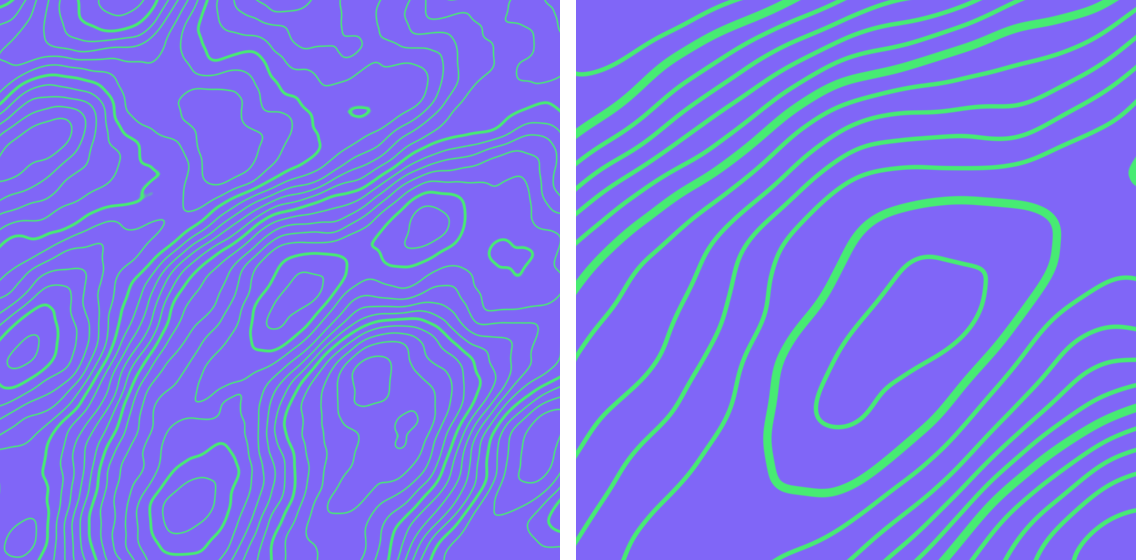
Left: the whole. Right: its middle third, enlarged.
Reproduce this pattern procedurally as a Shadertoy shader.

```glsl
// Topographic map: thin green contour lines over a flat violet ground.
// A height field of layered gradient noise, stretched along a diagonal, is cut
// into equal levels; its slope turns level offsets into even line widths.

const vec3 GROUND_COLOR = vec3(0.50, 0.40, 0.97);
const vec3 LINE_COLOR = vec3(0.28, 0.92, 0.45);

const float LEVELS = 14.5;         // contour levels per unit of height
const float INDEX_EVERY = 5.0;     // each fifth contour is heavy
const float THIN_WIDTH = 0.0026;   // line widths in canvas units
const float HEAVY_WIDTH = 0.0050;
const float MIN_SLOPE = 5.0;       // keeps lines from swelling on flat tops

// Integer hash of a lattice cell, returned as a unit gradient
vec2 cellGradient(vec2 cell) {
    uvec2 q = uvec2(ivec2(cell) + 4096);
    uint n = q.x * 1597334677u ^ q.y * 3812015801u;
    n = (n ^ (n >> 15)) * 2246822519u;
    n = (n ^ (n >> 13)) * 3266489917u;
    n ^= n >> 16;
    float angle = 6.2831853 * float(n & 65535u) / 65536.0;
    return vec2(cos(angle), sin(angle));
}

float gradientNoise(vec2 p) {
    vec2 cell = floor(p);
    vec2 f = p - cell;
    vec2 u = f * f * f * (f * (f * 6.0 - 15.0) + 10.0);
    vec2 e = vec2(1.0, 0.0);
    float a = dot(cellGradient(cell), f);
    float b = dot(cellGradient(cell + e.xy), f - e.xy);
    float c = dot(cellGradient(cell + e.yx), f - e.yx);
    float d = dot(cellGradient(cell + e.xx), f - e.xx);
    return mix(mix(a, b, u.x), mix(c, d, u.x), u.y);
}

mat2 rotation(float angle) {
    float c = cos(angle), s = sin(angle);
    return mat2(c, s, -s, c);
}

// Layered noise; each octave is turned to hide the lattice
float fractalNoise(vec2 p, float gain) {
    float sum = 0.0, amplitude = 1.0;
    for (int i = 0; i < 4; i++) {
        sum += amplitude * gradientNoise(p);
        p = rotation(0.6) * p * 2.1 + 17.3;
        amplitude *= gain;
    }
    return sum;
}

// Terrain height in contour levels, with ridges running up to the right
float terrain(vec2 p) {
    vec2 q = rotation(-0.72) * p;
    float relief = fractalNoise(q * vec2(1.9, 3.0) + vec2(5.2, 8.7), 0.27);
    return LEVELS * (relief + 0.6 * q.y);
}

// Slope from central differences, in levels per canvas unit
float terrainSlope(vec2 p, float stepSize) {
    vec2 e = vec2(stepSize, 0.0);
    vec2 rise = vec2(terrain(p + e.xy) - terrain(p - e.xy),
                     terrain(p + e.yx) - terrain(p - e.yx));
    return length(rise) / (2.0 * stepSize);
}

// Antialiased coverage of a line at the given distance
float lineCoverage(float distanceToLine, float width, float pixel) {
    return smoothstep(-0.95, 0.95, (0.5 * width - distanceToLine) / pixel);
}

void mainImage(out vec4 fragColor, in vec2 fragCoord) {
    float pixel = 1.0 / min(iResolution.x, iResolution.y);
    vec2 p = fragCoord * pixel;

    // Distance to the nearest contour
    float height = terrain(p);
    float level = floor(height + 0.5);
    float slope = max(terrainSlope(p, 0.001), MIN_SLOPE);
    float contourDistance = abs(height - level) / slope;

    // Heavy index contours among the thin ones
    bool isIndex = mod(level + 0.5, INDEX_EVERY) < 1.0;
    float width = isIndex ? HEAVY_WIDTH : THIN_WIDTH;

    float ink = lineCoverage(contourDistance, width, pixel);
    fragColor = vec4(mix(GROUND_COLOR, LINE_COLOR, ink), 1.0);
}
```
